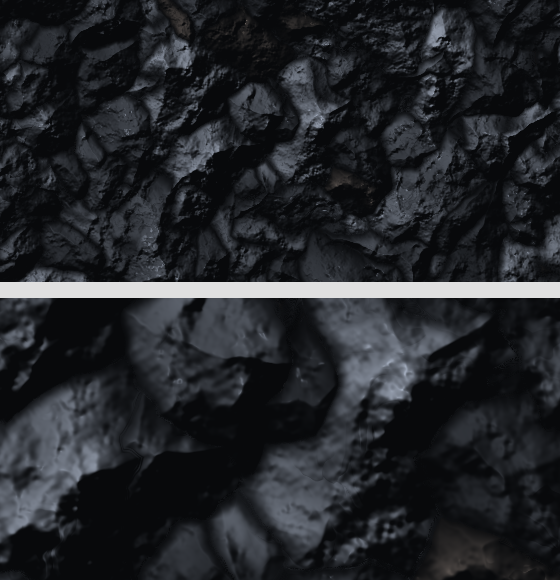
Top: the whole. Bottom: its middle third, enlarged.
A Shadertoy shader for this texture:

```glsl
// Heap of dark broken coal: overlapping faceted stones with chipped, glinting faces.

const float TAU = 6.2831853;
const vec3 LIGHT = vec3(-0.46, 0.60, 0.65);
const vec3 COAL_TINT = vec3(0.94, 0.99, 1.08);
const vec3 RUST_TINT = vec3(1.13, 0.98, 0.86);
const vec3 SHADOW = vec3(0.030, 0.035, 0.043);

struct Stone { float height; float gap; vec2 slope; float tone; };

float hash(vec2 p) {
    vec3 q = fract(p.xyx * vec3(0.1031, 0.1030, 0.0973));
    q += dot(q, q.yzx + 33.33);
    return fract((q.x + q.y) * q.z);
}

vec2 hash2(vec2 p) {
    return vec2(hash(p), hash(p + 57.3));
}

float noise(vec2 p) {
    vec2 i = floor(p), f = fract(p);
    f = f * f * (3.0 - 2.0 * f);
    vec2 e = vec2(0.0, 1.0);
    return mix(mix(hash(i), hash(i + e.yx), f.x),
               mix(hash(i + e.xy), hash(i + e.yy), f.x), f.y);
}

float fbm(vec2 p, int octaves) {
    float sum = 0.0, amp = 0.5;
    for (int i = 0; i < octaves; i++) {
        sum += amp * noise(p);
        p = mat2(1.6, 1.2, -1.2, 1.6) * p + 11.7;
        amp *= 0.5;
    }
    return sum;
}

// One convex stone: a tilted top cut by five side planes. Returns slope and height.
vec3 facetedStone(vec2 d, vec2 id, float soft) {
    vec2 tilt = (hash2(id + 3.1) - 0.5) * 0.9;
    vec3 face = vec3(tilt, dot(tilt, d));
    float turn = hash(id + 8.7) * TAU;
    for (int k = 0; k < 5; k++) {
        vec2 r = hash2(id + 19.0 * float(k + 1));
        float a = turn + (float(k) + 0.6 * r.x) * TAU / 5.0;
        vec2 g = -vec2(cos(a), sin(a)) * mix(0.7, 1.9, r.y);
        float h = 0.08 + 0.27 * r.x + dot(g, d);
        face.xy = mix(face.xy, g, smoothstep(-soft, soft, face.z - h));
        face.z = min(face.z, h);
    }
    return face;
}

// Cellular heap: the highest stone wins; gap is its lead over the runner-up.
Stone heap(vec2 p, float seed, float soft) {
    vec2 cell = floor(p);
    Stone s = Stone(-9.0, 9.0, vec2(0.0), 0.0);
    for (int y = -2; y <= 2; y++)
    for (int x = -2; x <= 2; x++) {
        vec2 c = cell + vec2(x, y);
        vec2 id = c + seed;
        vec3 face = facetedStone(p - c - hash2(id), id, soft);
        float h = face.z + 0.5 * hash(id + 41.0);
        float lead = h - s.height;
        float t = smoothstep(-soft, soft, lead);
        s.slope = mix(s.slope, face.xy, t);
        s.tone = mix(s.tone, hash(id + 71.0), t);
        s.gap = lead > 0.0 ? lead : min(s.gap, -lead);
        s.height = max(s.height, h);
    }
    return s;
}

// Large slabs and smaller rubble resting against each other.
Stone pile(vec2 p) {
    Stone slab = heap(p * vec2(2.6, 2.0), 120.0, 0.02);
    Stone rubble = heap(p * 5.2, 310.0, 0.035);
    slab.height /= 2.3;
    slab.gap /= 2.3;
    rubble.height = rubble.height / 5.2 + 0.05;
    rubble.gap /= 5.2;
    float lead = rubble.height - slab.height;
    float t = smoothstep(-0.006, 0.006, lead);
    Stone s;
    s.height = max(slab.height, rubble.height);
    s.gap = min(lead > 0.0 ? rubble.gap : slab.gap, abs(lead));
    s.slope = mix(slab.slope, rubble.slope, t);
    s.tone = mix(slab.tone, rubble.tone, t);
    return s;
}

// Rough surface with faint strata running across each stone.
float grain(vec2 p, float angle) {
    float rough = fbm(p * 9.0, 5);
    float along = dot(p, vec2(cos(angle), sin(angle)));
    return rough + 0.035 * sin(along * 75.0 + rough * 14.0);
}

void mainImage(out vec4 fragColor, in vec2 fragCoord) {
    vec2 p = fragCoord / iResolution.y;
    vec2 warp = vec2(fbm(p * 6.0, 5), fbm(p * 6.0 + 40.0, 5)) - 0.5;
    vec2 q = p + 0.09 * warp;

    Stone stone = pile(q);
    Stone chip = heap(q * 13.0 + 5.0 * warp, 530.0, 0.08);

    // Surface normal from facets, chips and grain
    float angle = stone.tone * TAU;
    vec2 e = vec2(0.004, 0.0);
    float g = grain(p, angle);
    vec2 bump = vec2(grain(p + e.xy, angle), grain(p + e.yx, angle)) - g;
    float chipped = smoothstep(0.35, 0.65, fbm(p * 4.0 + 9.0, 3));
    vec2 slope = stone.slope * 0.85 + chip.slope * 0.28 * chipped + bump / e.x * 0.13;
    vec3 n = normalize(vec3(-slope, 1.0));

    // Direct light, crevices and cast shadow
    float lit = pow(max(dot(n, LIGHT), 0.0), 1.5);
    float crevice = mix(0.12, 1.0, smoothstep(-0.005, 0.055, stone.gap));
    float blocker = pile(q + LIGHT.xy * 0.08).height - stone.height - 0.04;
    float shadow = 1.0 - 0.75 * smoothstep(0.0, 0.07, blocker);
    float crack = mix(0.75, 1.0, smoothstep(0.0, 0.12, chip.gap + 0.2 * (1.0 - chipped)));

    // Pale or black stones, with sparse wet glints
    float albedo = mix(0.15, 0.66, pow(stone.tone, 1.4)) * (0.45 + 1.1 * g);
    float shine = pow(max(dot(n, normalize(LIGHT + vec3(0.0, 0.0, 1.0))), 0.0), 28.0);
    float wet = smoothstep(0.55, 0.78, noise(p * 95.0)) * smoothstep(0.45, 0.7, noise(p * 7.0 + 3.0));
    float value = (albedo * lit * crack + 0.32 * shine * wet) * crevice * shadow;
    value /= 1.0 + 0.4 * value;

    float rust = 0.8 * smoothstep(0.2, 0.22, stone.tone) * (1.0 - smoothstep(0.25, 0.27, stone.tone));
    fragColor = vec4(SHADOW + value * mix(COAL_TINT, RUST_TINT, rust), 1.0);
}
```
